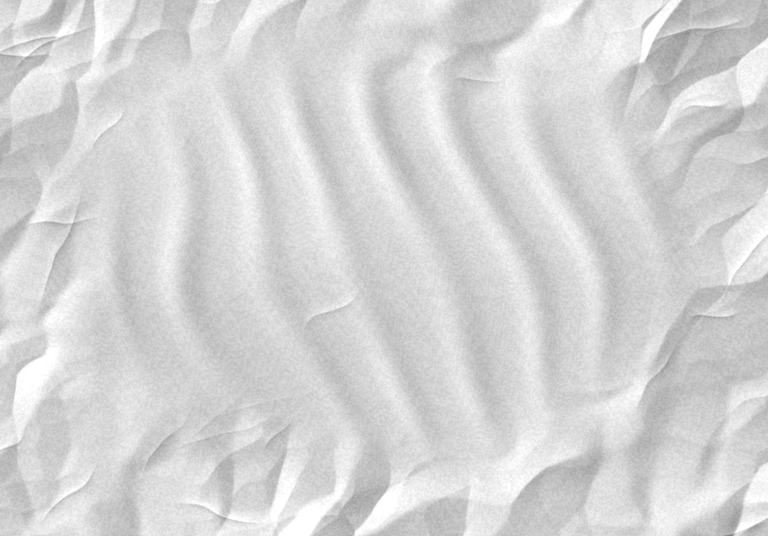
A Shadertoy shader for this texture:

```glsl
// Crumpled white paper: soft wavy folds in the middle, sharp creases round the rim, fine grain.

const float PAPER_TONE = 0.835;
const float FOLD_SPACING = 0.145;
const float FOLD_SLANT = 0.25;
const float FOLD_CONTRAST = 0.115;
const float CRUMPLE_CONTRAST = 0.165;
const float CREASE_CONTRAST = 0.16;
const float CLOUD_CONTRAST = 0.13;
const float GRAIN_CONTRAST = 0.095;
const float GRAIN_SCALE = 330.0;
const float GRAIN_ANGLE = 0.5;
const float CRUMPLE_ANGLE = 0.68;
const float RELIEF_STEP = 0.0018;
const float SOFT_RIDGE = 7.0;
const float SHARP_RIDGE = 60.0;
const int CREASE_COUNT = 34;
const vec2 LIGHT_DIR = vec2(-0.8, 0.6);

float hash(vec2 p) {
    return fract(sin(dot(p, vec2(127.1, 311.7))) * 43758.5453);
}

vec2 hash2(vec2 p) {
    return vec2(hash(p), hash(p + 37.3));
}

float noise(vec2 p) {
    vec2 i = floor(p), f = fract(p);
    f = f * f * (3.0 - 2.0 * f);
    return mix(mix(hash(i), hash(i + vec2(1, 0)), f.x),
               mix(hash(i + vec2(0, 1)), hash(i + vec2(1, 1)), f.x), f.y);
}

float fbm(vec2 p) {
    return 0.57 * noise(p) + 0.28 * noise(p * 2.1 + 5.2) + 0.15 * noise(p * 4.3 + 9.7);
}

vec2 rotate(vec2 p, float angle) {
    float c = cos(angle), s = sin(angle);
    return vec2(c * p.x + s * p.y, c * p.y - s * p.x);
}

// Height of dished facets; their ridges run from soft to sharp
float facets(vec2 p, float sharpness) {
    vec2 cell = floor(p);
    float sum = 0.0;
    for (int y = -1; y <= 1; y++)
    for (int x = -1; x <= 1; x++) {
        vec2 id = cell + vec2(x, y);
        vec2 d = id + hash2(id) - p;
        sum += exp(-sharpness * (dot(d, d) + 0.3 * hash(id + 71.9)));
    }
    return -log(sum + 1e-30) / sharpness;
}

// Ridges and valleys in three sizes, drawn out along the diagonal
float crumpleHeight(vec2 p) {
    float sharpness = mix(SOFT_RIDGE, SHARP_RIDGE, smoothstep(0.25, 0.75, noise(p * 4.0 + 41.0)));
    p += 0.16 * (vec2(fbm(p * 3.0), fbm(p * 3.0 + 17.0)) - 0.5);
    p += 0.03 * (vec2(noise(p * 14.0), noise(p * 14.0 + 23.0)) - 0.5);
    vec2 q = rotate(p, CRUMPLE_ANGLE) * vec2(0.55, 1.0);
    vec2 r = rotate(p, CRUMPLE_ANGLE + 0.5) * vec2(0.6, 1.0);
    vec2 s = rotate(p, CRUMPLE_ANGLE - 0.4) * vec2(0.6, 1.0);
    return 0.9 * facets(q * 5.5 + 3.0, sharpness) / 5.5
         - 0.75 * facets(r * 10.0 + 8.0, sharpness) / 10.0
         + 0.4 * facets(s * 19.0 + 5.0, sharpness) / 19.0;
}

float crumpleShade(vec2 p) {
    vec2 stepToLight = RELIEF_STEP * LIGHT_DIR;
    float slope = (crumpleHeight(p - stepToLight) - crumpleHeight(p + stepToLight)) / (2.0 * RELIEF_STEP);
    return slope / (1.0 + 0.4 * abs(slope));
}

// Slanted, wavering folds: a lit flank beside a shaded one
float foldShade(vec2 p) {
    float waver = 0.023 * sin(14.0 * p.y + 4.0 * p.x) + 0.13 * (noise(p * 3.2 + 4.0) - 0.5);
    float u = (p.x + FOLD_SLANT * p.y + waver) / FOLD_SPACING;
    float w = fract(u) - 0.5;
    float lit = exp(-pow((w + 0.15) / 0.17, 2.0));
    float shaded = exp(-pow((w - 0.17) / 0.18, 2.0));
    return (lit - shaded) * (0.25 + 1.1 * noise(p * 4.0 + 21.0));
}

// Short bent line, lit on one side and dark on the other
float crease(vec2 p, vec2 centre, float angle, float halfLength) {
    vec2 q = rotate(p - centre, angle);
    float along = q.x / halfLength;
    float d = q.y + 0.012 * sin(along * 2.5) + 0.014 * (noise(p * 24.0) - 0.5);
    float taper = smoothstep(1.0, 0.3, abs(along));
    float side = clamp(d / 0.002, -1.0, 1.0);
    return side * exp(-abs(d) / (d > 0.0 ? 0.011 : 0.005)) * taper;
}

void mainImage(out vec4 fragColor, in vec2 fragCoord) {
    vec2 p = fragCoord / iResolution.y;
    vec2 size = vec2(iResolution.x / iResolution.y, 1.0);
    vec2 fromMiddle = p - 0.5 * size - vec2(0.0, 0.03);

    // Smooth middle and crumpled rim
    float rimDistance = length(fromMiddle / vec2(0.61, 0.43));
    float rim = smoothstep(0.68, 1.2, rimDistance + 0.6 * (fbm(p * 3.5 + 2.0) - 0.5));
    float middle = 1.0 - smoothstep(0.65, 1.15, length(fromMiddle / vec2(0.56, 0.4)));

    float tone = PAPER_TONE;
    tone += CLOUD_CONTRAST * (fbm(p * 3.0 + 31.0) - 0.5);
    tone += FOLD_CONTRAST * middle * foldShade(p);
    tone += CRUMPLE_CONTRAST * mix(0.03, 1.0, rim) * (0.4 + 1.1 * noise(p * 5.0 + 13.0)) * crumpleShade(p);

    // Scattered creases, faint away from the rim
    float creases = 0.7 * crease(p, vec2(0.43, 0.42) * size, 0.8, 0.075);
    for (int i = 0; i < CREASE_COUNT; i++) {
        vec2 seed = vec2(i, 5.7);
        float angle = CRUMPLE_ANGLE + 1.5 * (hash(seed + 2.0) - 0.5);
        float halfLength = mix(0.04, 0.14, hash(seed + 4.0));
        creases += mix(0.08, 1.0, rim) * crease(p, hash2(seed) * size, angle, halfLength);
    }
    tone += CREASE_CONTRAST * creases;

    // Paper grain
    vec2 g = rotate(p, GRAIN_ANGLE) * GRAIN_SCALE;
    tone += GRAIN_CONTRAST * (0.75 * noise(g) + 0.25 * noise(g * 0.5 + 7.0) - 0.5);

    fragColor = vec4(vec3(clamp(tone, 0.0, 1.0)), 1.0);
}
```
